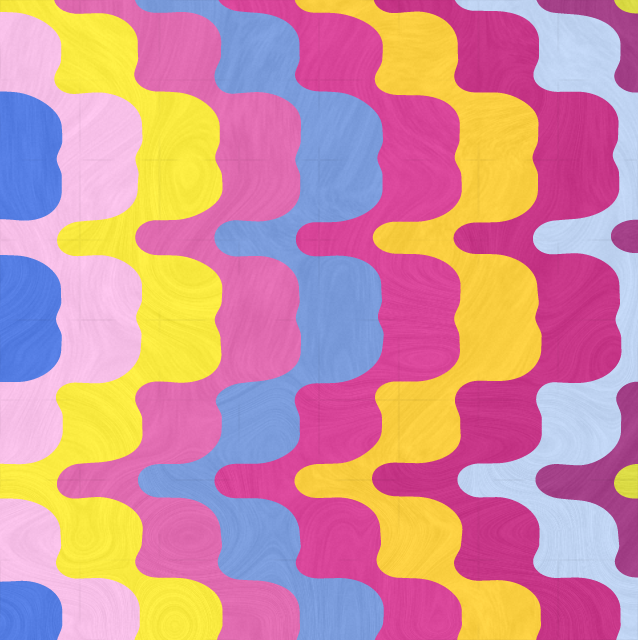
Write a WebGL 1 fragment shader that draws this pattern.

```glsl
precision highp float;
uniform vec2 u_resolution;

const float COLUMNS = 8.0;
const int SAMPLES = 4;

float hash(vec2 p) {
  p = fract(p * vec2(0.1031, 0.1137));
  p += dot(p, p.yx + 33.33);
  return fract((p.x + p.y) * p.x * 17.3);
}

float noise(vec2 p) {
  vec2 i = floor(p), f = fract(p);
  f = f * f * (3.0 - 2.0 * f);
  return mix(mix(hash(i), hash(i + vec2(1.0, 0.0)), f.x),
             mix(hash(i + vec2(0.0, 1.0)), hash(i + 1.0), f.x), f.y);
}

vec3 bandColor(float band) {
  if (band < 0.5) return vec3(0.33, 0.49, 0.89);
  if (band < 1.5) return vec3(0.97, 0.75, 0.91);
  if (band < 2.5) return vec3(0.98, 0.92, 0.25);
  if (band < 3.5) return vec3(0.88, 0.42, 0.69);
  if (band < 4.5) return vec3(0.48, 0.61, 0.86);
  if (band < 5.5) return vec3(0.85, 0.27, 0.60);
  if (band < 6.5) return vec3(0.98, 0.81, 0.25);
  if (band < 7.5) return vec3(0.78, 0.21, 0.53);
  if (band < 8.5) return vec3(0.75, 0.83, 0.95);
  if (band < 9.5) return vec3(0.64, 0.25, 0.53);
  return vec3(0.86, 0.86, 0.27);
}

// Quarter ellipse rising steeply from 0 to 1
float arc(float t) {
  float s = 1.0 - clamp(t, 0.0, 1.0);
  return sqrt(1.0 - s * s);
}

// One step of the edge: round finger tip, flat shelf, broad lobe, dimple
float stepProfile(float v, float shelf) {
  if (v < shelf) return 0.28 * (1.0 - arc(1.0 - v / shelf));
  float s = (v - shelf) / (1.0 - shelf);
  return mix(0.5, 1.07, arc(s / 0.5)) - 0.07 * smoothstep(0.72, 1.0, s);
}

// Staircase that climbs, folds back and repeats every six rows
float edgeOffset(float row) {
  float wave = 3.0 - abs(mod(row, 6.0) - 3.0);
  float level = 2.0 - abs(2.0 - wave);
  return floor(level) + stepProfile(fract(level), 0.21);
}

// Cell coordinates have their origin at the upper left
float bandIndex(vec2 cell) {
  vec2 wobble = vec2(noise(cell * 1.7 + 5.0), noise(cell * 1.5 + 31.0)) - 0.5;
  cell += wobble * vec2(0.09, 0.07);
  float row = cell.y * 0.987 + 0.062;
  return clamp(floor(cell.x - 0.70 - edgeOffset(row)) + 3.0, 0.0, 10.0);
}

vec2 toCell(vec2 pixel) {
  vec2 uv = pixel / u_resolution;
  return vec2(uv.x, 1.0 - uv.y) * COLUMNS;
}

// Curved brush marks whose direction changes with the band
float brush(vec2 cell, float band) {
  float angle = 0.5 * sin(band * 2.3) + 0.8 * (noise(cell * 0.9 + band * 7.0) - 0.5);
  float c = cos(angle), s = sin(angle);
  vec2 p = mat2(c, -s, s, c) * cell;
  float broad = noise(p * vec2(7.0, 2.0) + band * 13.0) - 0.5;
  float fine = noise(p * vec2(36.0, 5.0) + band * 9.0) - 0.5;
  return broad * 0.035 + fine * 0.035;
}

// Faint ruled lines showing through the paint
float ruledLines(vec2 cell) {
  vec2 d = abs(fract(cell + 0.5) - 0.5);
  float line = 1.0 - smoothstep(0.006, 0.02, min(d.x, d.y));
  return line * smoothstep(0.4, 0.75, noise(cell * 2.5 + 70.0));
}

void main() {
  vec3 color = vec3(0.0);
  for (int j = 0; j < SAMPLES; j++) {
    for (int i = 0; i < SAMPLES; i++) {
      vec2 jitter = (vec2(float(i), float(j)) + 0.5) / float(SAMPLES) - 0.5;
      color += bandColor(bandIndex(toCell(gl_FragCoord.xy + jitter)));
    }
  }
  color /= float(SAMPLES * SAMPLES);

  vec2 cell = toCell(gl_FragCoord.xy);
  color += brush(cell, bandIndex(cell));
  color += 0.02 * (noise(cell * 60.0) - 0.5);
  color = mix(color, color * 0.93, 0.5 * ruledLines(cell));
  gl_FragColor = vec4(clamp(color, 0.0, 1.0), 1.0);
}
```
